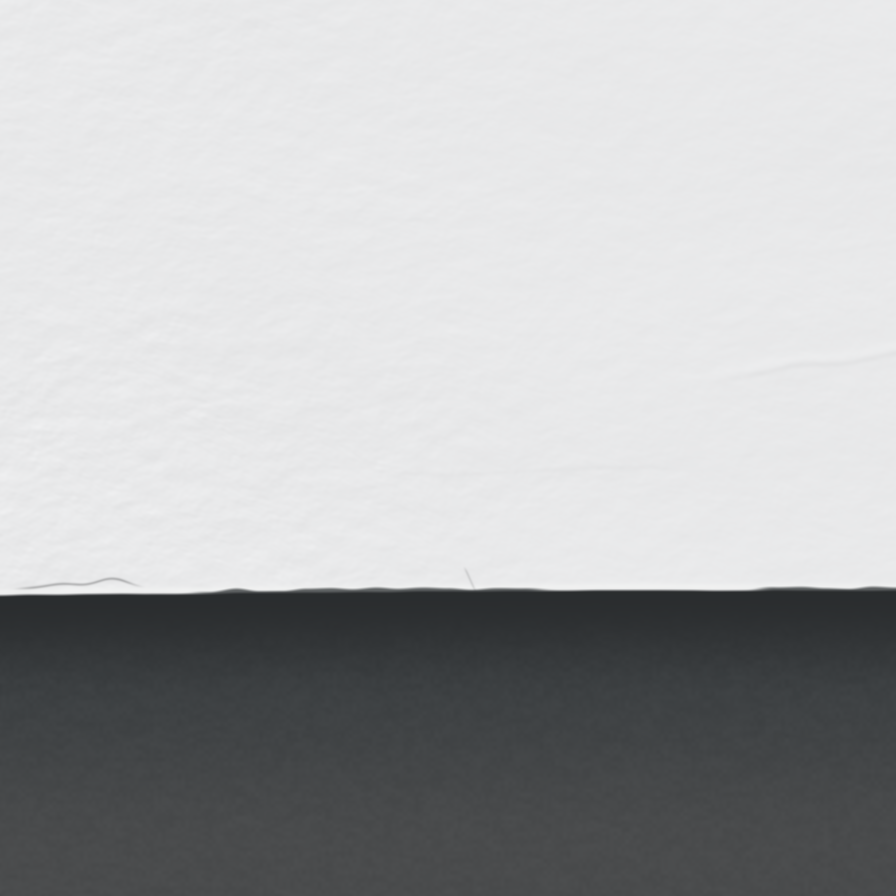
This background is drawn by a Shadertoy shader. Its source:

```glsl
// Pale plaster wall with a chipped lower edge above a dark, softly shaded band.

const vec3 WALL = vec3(0.910, 0.912, 0.916);
const vec3 BAND_TOP = vec3(0.165, 0.175, 0.182);
const vec3 BAND_MID = vec3(0.238, 0.252, 0.260);
const vec3 BAND_LOW = vec3(0.290, 0.296, 0.300);
const vec3 CHIP = vec3(0.27, 0.285, 0.29);
const vec3 LIP = vec3(0.955, 0.958, 0.955);

const float EDGE_LEFT = 0.3350;    // height of the wall's lower edge
const float EDGE_RIGHT = 0.3412;
const float EDGE_BLUR = 0.0022;
const float CHIP_HEIGHT = 0.0045;
const float RELIEF = 0.024;        // strength of the plaster bumps
const float GRAIN = 0.012;         // strength of the grain in the band
const float CREASE = 0.022;

float hash(vec2 p) {
    vec3 q = fract(vec3(p.xyx) * 0.1031);
    q += dot(q, q.yzx + 33.33);
    return fract((q.x + q.y) * q.z);
}

float noise(vec2 p) {
    vec2 cell = floor(p), f = fract(p);
    f = f * f * (3.0 - 2.0 * f);
    return mix(mix(hash(cell), hash(cell + vec2(1, 0)), f.x),
               mix(hash(cell + vec2(0, 1)), hash(cell + vec2(1, 1)), f.x), f.y);
}

float fbm(vec2 p) {
    float sum = 0.0, amp = 0.5;
    for (int i = 0; i < 4; i++) {
        sum += amp * noise(p);
        p = mat2(1.6, 1.0, -1.0, 1.6) * p + 17.3;
        amp *= 0.55;
    }
    return sum;
}

// Soft window that is one between a and b
float span(float x, float a, float b, float soft) {
    return smoothstep(a - soft, a + soft, x) * (1.0 - smoothstep(b - soft, b + soft, x));
}

// Soft line of the given half width around zero
float line(float d, float width) {
    return exp(-d * d / (width * width));
}

float plasterHeight(vec2 p) {
    vec2 warped = p + 0.012 * vec2(noise(p * 14.0), noise(p * 14.0 + 40.0));
    return fbm(warped * vec2(34.0, 56.0));
}

vec3 wallColor(vec2 p, float above) {
    // Bumps lit from above, rougher toward the lower left
    float slope = plasterHeight(p + vec2(0.002, -0.004)) - plasterHeight(p);
    float rough = mix(1.0, 0.55, smoothstep(0.1, 0.8, p.x));
    rough *= 0.75 + 0.5 * line(p.y - 0.46, 0.16) * (1.0 - p.x);
    float shade = RELIEF * rough * slope * 3.0;
    shade += 0.010 * (fbm(p * vec2(3.0, 6.0)) - 0.45);

    // Long shallow creases on the right
    float wobble = 0.010 * (noise(vec2(p.x * 18.0, 3.0)) - 0.5);
    float upper = p.y - 0.573 - 0.17 * (p.x - 0.80) - wobble;
    float lower = p.y - 0.474 - wobble;
    shade -= CREASE * line(upper, 0.0035) * span(p.x, 0.82, 1.1, 0.05);
    shade += 0.5 * CREASE * line(upper - 0.009, 0.006) * span(p.x, 0.78, 1.1, 0.06);
    shade -= 0.5 * CREASE * line(lower, 0.003) * span(p.x, 0.44, 0.78, 0.06);

    vec3 color = WALL + shade;
    return mix(color, LIP, 0.65 * line(above - 0.004, 0.004));
}

vec3 bandColor(vec2 p, float depth) {
    vec3 color = mix(BAND_TOP, BAND_MID, smoothstep(0.0, 0.125, depth));
    color = mix(color, BAND_LOW, smoothstep(0.08, 0.30, depth));
    float speckle = noise(p * 230.0) + noise(p * vec2(90.0, 150.0)) - 1.0;
    return color + GRAIN * speckle * smoothstep(0.0, 0.1, depth);
}

void mainImage(out vec4 fragColor, in vec2 fragCoord) {
    vec2 p = fragCoord / iResolution.xy;
    float soft = max(EDGE_BLUR, 1.0 / iResolution.y);
    float edge = mix(EDGE_LEFT, EDGE_RIGHT, smoothstep(-0.2, 0.75, p.x));
    edge += 0.0010 * (noise(vec2(p.x * 30.0, 8.0)) - 0.5);
    float above = p.y - edge;

    vec3 wall = wallColor(p, above);

    // Ragged chips along the edge
    float chipped = span(p.x, 0.22, 0.61, 0.025) + span(p.x, 0.845, 1.1, 0.02);
    float ragged = 0.35 + 0.75 * noise(vec2(p.x * 38.0, 21.0));
    float chipTop = CHIP_HEIGHT * chipped * ragged;
    float chip = (1.0 - smoothstep(chipTop - soft, chipTop + soft, above)) * chipped;
    wall = mix(wall, CHIP, 0.85 * chip);

    // Curled flake at the left and a fine hairline near the centre
    float curl = 0.007 + 0.010 * line(p.x - 0.125, 0.024) + 0.005 * line(p.x - 0.07, 0.025);
    wall -= 0.20 * line(above - curl, 0.0017) * span(p.x, 0.025, 0.15, 0.015);
    float hair = p.x - 0.527 + 0.45 * (above - 0.008);
    wall -= 0.09 * line(hair, 0.0018) * span(above, 0.002, 0.025, 0.004);

    vec3 band = bandColor(p, max(-above, 0.0));
    vec3 color = mix(band, wall, smoothstep(-soft, soft, above));
    fragColor = vec4(clamp(color, 0.0, 1.0), 1.0);
}
```
